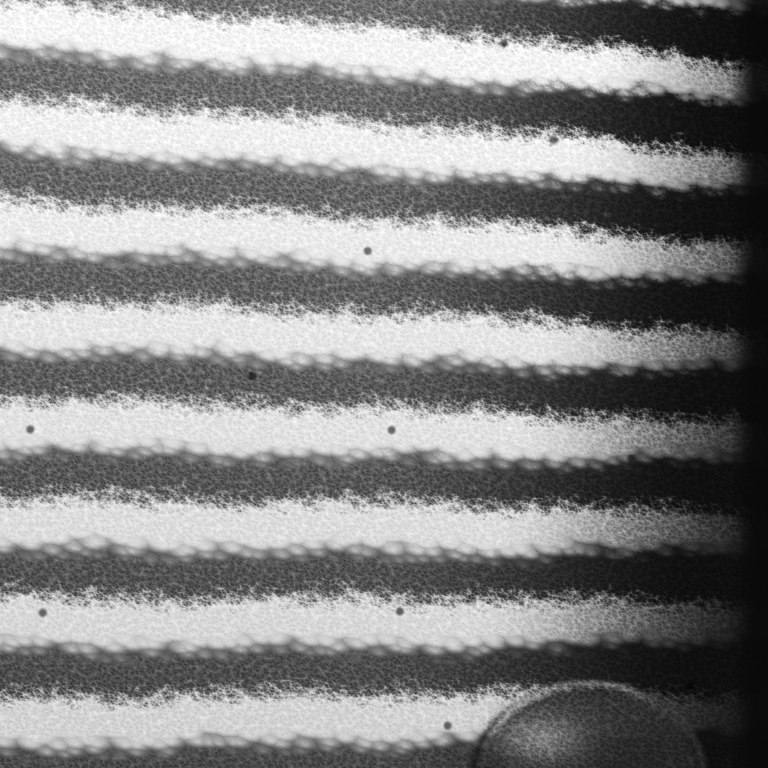
A WebGL 2 fragment shader for this pattern:

```glsl
#version 300 es
precision highp float;

uniform vec2 u_resolution;
out vec4 fragColor;

const float TAU = 6.28319;
const float BAND_SPACING = 0.1295;
const float FIRST_BAND = 0.033;              // depth of the first bright band
const float TILT = 0.085;                    // sag of the bands at the right edge
const float TILT_LOSS = 1.25;                // how fast the sag flattens with depth
const float EDGE_WEAR = 0.26;                // raggedness of the band edges
const float GRAIN_CELLS = 145.0;
const float GRAIN_DARK = 0.62;               // relative grain in the dark bands
const float GRAIN_LIGHT = 0.12;
const vec2 LIGHT_TONE = vec2(0.97, 0.82);    // top, bottom
const vec2 DARK_TONE = vec2(0.45, 0.29);
const float BLACK = 0.035;
const float SPECK_CELLS = 13.0;
const vec2 ARC_CENTER = vec2(0.766, -0.012);
const vec2 ARC_RADII = vec2(0.150, 0.122);
const float ARC_WIDTH = 0.0045;

vec2 hash2(vec2 p) {
    vec3 q = fract(p.xyx * vec3(0.1031, 0.1030, 0.0973));
    q += dot(q, q.yzx + 33.33);
    return fract((q.xx + q.yz) * q.zy);
}

// Distance to the nearest scattered point
float cellular(vec2 p) {
    vec2 cell = floor(p);
    float nearest = 2.0;
    for (int j = -1; j <= 1; j++) {
        for (int i = -1; i <= 1; i++) {
            vec2 neighbour = cell + vec2(i, j);
            nearest = min(nearest, distance(p, neighbour + hash2(neighbour + 17.0)));
        }
    }
    return nearest;
}

// Layered grain, centred on zero
float grainNoise(vec2 uv) {
    vec2 p = uv * GRAIN_CELLS * vec2(1.0, 1.15);
    p.x += 0.35 * p.y;
    return 0.6 * cellular(p) + 0.5 * cellular(p * 1.9 + 41.0) - 0.49;
}

// Broad flakes that fray the band edges
float wearNoise(vec2 uv) {
    vec2 p = uv * vec2(42.0, 80.0);
    p.y += 0.3 * p.x;
    return cellular(p + 9.0) - 0.46;
}

float bandProfile(vec2 uv, float depth, float wear) {
    float sag = TILT * pow(uv.x, 1.2) * (1.0 - TILT_LOSS * depth);
    float ripple = 0.003 * sin(uv.x * 17.0 + depth * 9.0) + 0.002 * sin(uv.x * 41.0 - depth * 23.0);
    float phase = (depth - sag - FIRST_BAND + ripple) / BAND_SPACING + wear;
    float wave = 0.5 + 0.5 * cos(TAU * phase);
    float taper = 0.3 * smoothstep(0.65, 1.0, uv.x);
    return smoothstep(0.08 + taper, 0.85 + 0.5 * taper, wave);
}

float speckMask(vec2 uv) {
    vec2 p = uv * SPECK_CELLS;
    vec2 cell = floor(p);
    float present = step(0.95, hash2(cell + 5.0).x);
    vec2 center = 0.2 + 0.6 * hash2(cell + 71.0);
    return present * (1.0 - smoothstep(0.03, 0.10, distance(fract(p), center)));
}

void main() {
    vec2 uv = gl_FragCoord.xy / u_resolution;
    float depth = 1.0 - uv.y;
    float grain = grainNoise(uv);
    float wear = EDGE_WEAR * (0.6 * wearNoise(uv) + 0.5 * grain);
    float band = bandProfile(uv, depth, wear);

    // Light falls off to the right, sooner in the dark bands
    float lightEnd = 0.97 - 0.21 * depth;
    float lightFade = 1.0 - smoothstep(lightEnd - 0.19, lightEnd + 0.19, uv.x);
    float darkFade = 1.0 - smoothstep(0.46, 0.97 - 0.06 * depth, uv.x);
    float lightTone = mix(0.12, mix(LIGHT_TONE.x, LIGHT_TONE.y, depth), lightFade);
    float darkTone = mix(0.06, mix(DARK_TONE.x, DARK_TONE.y, depth), darkFade);
    float tone = mix(darkTone, lightTone, band);

    // Raised rim at the lower right, with a shaded inside and a soft glint
    vec2 q = (uv - ARC_CENTER) / ARC_RADII;
    float rim = (length(q) - 1.0) * ARC_RADII.y;
    float inside = 1.0 - smoothstep(-0.012, 0.0, rim);
    vec2 glintOffset = (uv - vec2(0.705, 0.035)) / vec2(0.055, 0.03);
    float glint = exp(-dot(glintOffset, glintOffset));
    tone = mix(tone, 0.17 + 0.36 * glint, 0.85 * inside);
    float rimLine = exp(-rim * rim / (ARC_WIDTH * ARC_WIDTH));
    float crest = smoothstep(-0.95, -0.6, q.x) * (1.0 - 0.75 * smoothstep(0.2, 0.7, q.x));
    tone = mix(tone, mix(0.10, 0.52, crest), 0.75 * rimLine);

    // Grain and specks
    float grainAmount = mix(GRAIN_DARK, GRAIN_LIGHT, smoothstep(0.35, 0.9, tone));
    tone *= 1.0 + grainAmount * 1.5 * grain;
    tone *= 1.0 - 0.55 * speckMask(uv);

    // Black margin on the right
    tone = mix(tone, BLACK, 0.9 * smoothstep(0.945, 0.985, uv.x));
    fragColor = vec4(vec3(clamp(tone, 0.0, 1.0)), 1.0);
}
```
